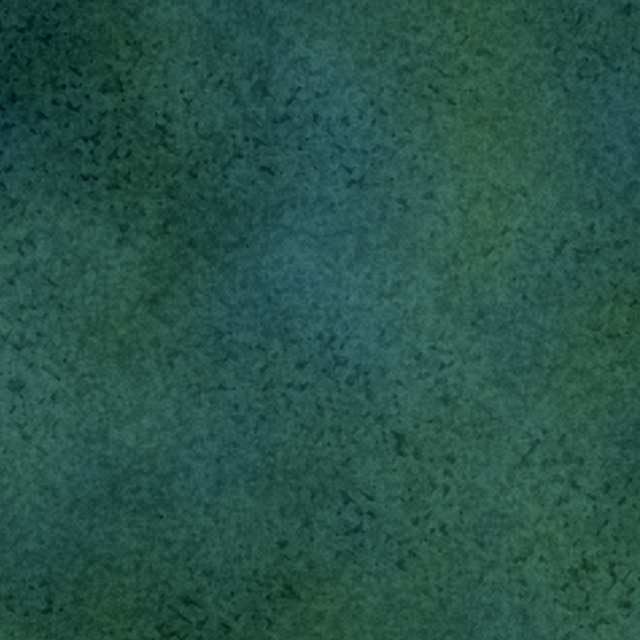
Give the GLSL for this texture, as a three.js fragment shader.

```glsl
// Mottled dark teal plaster with soft clouds, fine grain and scattered dark specks.
#define BASE_COLOR vec3(0.148, 0.319, 0.277)
#define TONE_AXIS vec3(0.78, 1.0, 0.92)
#define BLUE_SHIFT vec3(-0.35, -0.15, 1.0)
#define CLOUD_SCALE 3.5
#define CLOUD_CONTRAST 0.20
#define HUE_CONTRAST 0.13
#define GRAIN_SCALE 125.0
#define GRAIN_CONTRAST 0.16
#define SPECK_SCALE 105.0
#define SPECK_DEPTH 0.085
#define BLOT_COUNT 22
#define BLOT_DEPTH 0.10

varying vec2 vUv;

float hash(vec2 p) {
  vec3 q = fract(p.xyx * 0.1031);
  q += dot(q, q.yzx + 33.33);
  return fract((q.x + q.y) * q.z);
}

float valueNoise(vec2 p) {
  vec2 cell = floor(p);
  vec2 f = fract(p);
  f = f * f * (3.0 - 2.0 * f);
  float low = mix(hash(cell), hash(cell + vec2(1.0, 0.0)), f.x);
  float high = mix(hash(cell + vec2(0.0, 1.0)), hash(cell + vec2(1.0)), f.x);
  return mix(low, high, f.y);
}

vec2 turn(vec2 p) {
  return mat2(0.8, 0.6, -0.6, 0.8) * p;
}

float fbm(vec2 p) {
  float sum = 0.0;
  float weight = 0.5;
  for (int i = 0; i < 5; i++) {
    sum += weight * valueNoise(p);
    p = turn(p) * 2.03 + 17.3;
    weight *= 0.5;
  }
  return sum / 0.96875;
}

// Soft round pool of light or shade
float pool(vec2 p, vec2 center, float radius) {
  vec2 d = (p - center) / radius;
  return exp(-dot(d, d));
}

// Broad uneven shading of the wall
float cloudTone(vec2 p) {
  float tone = CLOUD_CONTRAST * (fbm(p * CLOUD_SCALE + 41.0) - 0.5);
  tone += 0.032 * pool(p, vec2(0.75, 0.45), 0.40);
  tone += 0.018 * pool(p, vec2(0.12, 0.45), 0.18);
  tone -= 0.036 * pool(p, vec2(0.05, 0.92), 0.36);
  tone -= 0.026 * pool(p, vec2(0.18, 0.12), 0.22);
  return tone;
}

// Fine two-layer grain
float grainTone(vec2 p) {
  float coarse = valueNoise(turn(p) * GRAIN_SCALE + 83.0);
  float fine = valueNoise(p * GRAIN_SCALE * 1.9 + 29.0);
  return GRAIN_CONTRAST * (mix(coarse, fine, 0.45) - 0.5);
}

// Small dark pits, gathered in patches
float speckTone(vec2 p) {
  float pits = smoothstep(0.62, 0.95, valueNoise(turn(p) * SPECK_SCALE + 211.0));
  float patches = smoothstep(0.35, 0.65, fbm(p * 5.0 + 120.0));
  return -SPECK_DEPTH * pits * mix(0.35, 1.2, patches);
}

// A few larger ragged stains, most of them tiny
float blotTone(vec2 p) {
  vec2 ragged = p + 0.009 * (vec2(valueNoise(p * 85.0), valueNoise(p * 85.0 + 57.0)) - 0.5);
  float shade = 0.0;
  for (int i = 0; i < BLOT_COUNT; i++) {
    float id = float(i) + 1.0;
    vec2 center = vec2(hash(vec2(id, 3.7)), hash(vec2(id, 9.1)));
    float size = hash(vec2(id, 15.3));
    float radius = mix(0.004, 0.014, size * size * size);
    float core = 1.0 - smoothstep(0.3 * radius, radius, distance(ragged, center));
    float halo = 0.25 * size * pool(ragged, center, radius * 2.6);
    shade = max(shade, max(core * 0.85, halo));
  }
  return -BLOT_DEPTH * shade;
}

void main() {
  float tone = cloudTone(vUv) + grainTone(vUv) + speckTone(vUv) + blotTone(vUv);
  float hue = HUE_CONTRAST * (fbm(vUv * 4.0 + 305.0) - 0.5);
  vec3 color = BASE_COLOR + tone * TONE_AXIS + hue * BLUE_SHIFT;
  gl_FragColor = vec4(clamp(color, 0.0, 1.0), 1.0);
}
```
